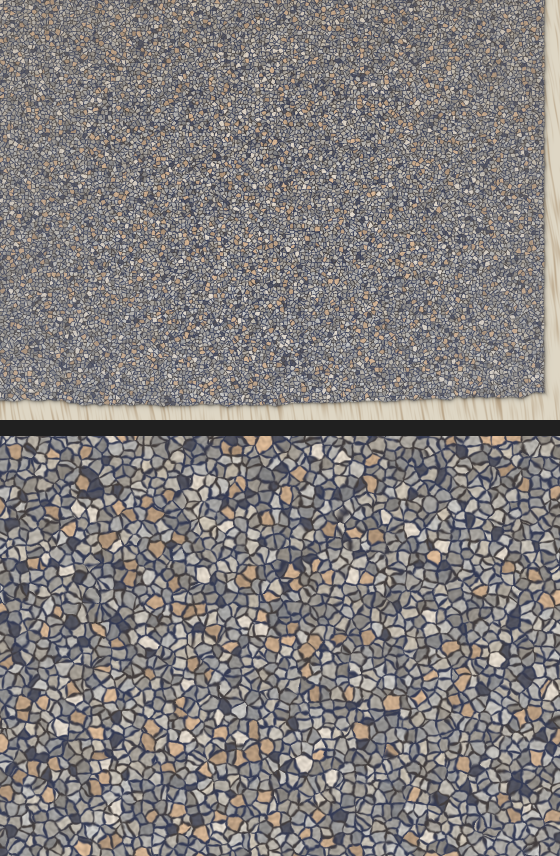
Top, the full canvas; bottom, a detail of the centre.
A WebGL 2 fragment shader for this texture:

```glsl
#version 300 es
precision highp float;

uniform vec2 u_resolution;
out vec4 fragColor;

// Lengths are in canvas heights, grain measures in cells.
const float GRAIN_DENSITY = 120.0;
const float JITTER = 0.96;
const float SIZE_SPREAD = 0.30;
const float GAP_START = 0.01;
const float GAP_END = 0.21;
const float GAP_ROUGHNESS = 0.09;
const float TAN_SHARE = 0.075;
const float WHITE_SHARE = 0.02;
const float DARK_SHARE = 0.07;
const float CENTRE_HAZE = 0.05;
const float EDGE_HAZE = 0.24;
const float RIGHT_MARGIN = 0.038;
const float BOTTOM_MARGIN = 0.036;
const float BOTTOM_RISE = 0.026;
const float TEAR_HEIGHT = 0.022;
const float SHADOW_WIDTH = 0.004;

const vec3 GAP_NAVY = vec3(0.18, 0.21, 0.32);
const vec3 GAP_BROWN = vec3(0.24, 0.22, 0.22);
const vec3 STONE_LOW = vec3(0.50, 0.50, 0.50);
const vec3 STONE_HIGH = vec3(0.80, 0.79, 0.76);
const vec3 STONE_TAN = vec3(0.80, 0.68, 0.555);
const vec3 STONE_WHITE = vec3(0.88, 0.85, 0.80);
const vec3 STONE_DARK = vec3(0.30, 0.31, 0.36);
const vec3 HAZE = vec3(0.525, 0.52, 0.515);
const vec3 WOOD_PALE = vec3(0.87, 0.84, 0.77);
const vec3 WOOD_STREAK = vec3(0.72, 0.64, 0.53);

vec3 hash3(vec2 cell, uint seed) {
    uvec3 v = uvec3(uvec2(ivec2(cell)), seed) * 1664525u + 1013904223u;
    v.x += v.y * v.z; v.y += v.z * v.x; v.z += v.x * v.y;
    v ^= v >> 16u;
    v.x += v.y * v.z; v.y += v.z * v.x; v.z += v.x * v.y;
    return vec3(v >> 8u) / 16777216.0;
}

float cornerSlope(vec2 cell, vec2 offset) {
    float angle = 6.28318 * hash3(cell, 7u).x;
    return dot(vec2(cos(angle), sin(angle)), offset);
}

float gradientNoise(vec2 p) {
    vec2 i = floor(p), f = fract(p);
    vec2 w = f * f * f * (f * (f * 6.0 - 15.0) + 10.0);
    vec2 e = vec2(1.0, 0.0);
    float low = mix(cornerSlope(i, f), cornerSlope(i + e.xy, f - e.xy), w.x);
    float high = mix(cornerSlope(i + e.yx, f - e.yx), cornerSlope(i + e.xx, f - e.xx), w.x);
    return 1.4 * mix(low, high, w.y);
}

vec3 stoneColor(vec3 h) {
    if (h.x < TAN_SHARE) return STONE_TAN * mix(0.82, 1.06, h.y);
    if (h.x < TAN_SHARE + WHITE_SHARE) return STONE_WHITE;
    if (h.x > 1.0 - DARK_SHARE) return STONE_DARK;
    vec3 tint = mix(vec3(0.98, 1.0, 1.03), vec3(1.03, 1.0, 0.95), h.z);
    return mix(STONE_LOW, STONE_HIGH, h.y) * tint;
}

// Tan and white stones claim more room, dark ones less.
float sizeBonus(float kind) {
    if (kind < TAN_SHARE + WHITE_SHARE) return 0.24;
    return kind > 1.0 - DARK_SHARE ? -0.14 : 0.0;
}

// Angular grains from a power diagram, parted by rough dark gaps.
vec3 gravel(vec2 p) {
    vec2 q = p * GRAIN_DENSITY;
    q += 0.25 * vec2(gradientNoise(q * 0.9), gradientNoise(q * 0.9 + 37.0));
    vec2 base = floor(q), nearPos = vec2(0.0), nextPos = vec2(0.0), nearCell = base;
    float nearest = 1e3, second = 1e3;
    for (int y = -1; y <= 1; y++)
    for (int x = -1; x <= 1; x++) {
        vec2 cell = base + vec2(x, y);
        vec3 place = hash3(cell, 1u);
        vec2 site = cell + 0.5 + JITTER * (place.xy - 0.5);
        vec2 away = site - q;
        float d = dot(away, away) - SIZE_SPREAD * place.z - sizeBonus(hash3(cell, 2u).x);
        if (d < nearest) {
            second = nearest; nextPos = nearPos;
            nearest = d; nearPos = site; nearCell = cell;
        } else if (d < second) {
            second = d; nextPos = site;
        }
    }
    float border = 0.5 * (second - nearest) / max(length(nextPos - nearPos), 0.3);
    float rough = gradientNoise(q * 1.9 + 11.0);
    float stone = smoothstep(GAP_START, GAP_END, border + GAP_ROUGHNESS * rough);
    float facet = 1.0 + 0.12 * gradientNoise(q * 2.6);
    vec3 gap = mix(GAP_NAVY, GAP_BROWN, smoothstep(-0.3, 0.5, gradientNoise(q * 0.55)));
    return mix(gap, stoneColor(hash3(nearCell, 2u)) * facet, stone);
}

vec3 wood(vec2 p) {
    float x = p.x + 0.15 * p.y + 0.006 * gradientNoise(p * 9.0);
    float broad = gradientNoise(vec2(x * 65.0, p.y * 4.0));
    float fine = gradientNoise(vec2(x * 170.0, p.y * 11.0));
    float streak = smoothstep(-0.15, 0.9, 0.5 * broad + 0.7 * fine);
    return mix(WOOD_PALE, WOOD_STREAK, streak);
}

// Positive inside the gravel sheet, with a torn lower edge.
float sheetDistance(vec2 p, float aspect) {
    float s = p.x * 5.5, i = floor(s);
    float torn = mix(hash3(vec2(i, 0.0), 3u).x, hash3(vec2(i + 1.0, 0.0), 3u).x,
                     smoothstep(0.82, 1.0, fract(s)));
    float bottom = BOTTOM_MARGIN + BOTTOM_RISE * smoothstep(0.2, 0.95, p.x / aspect)
        + TEAR_HEIGHT * (torn - 0.5) + 0.005 * gradientNoise(vec2(p.x * 45.0, 2.5));
    float right = aspect - RIGHT_MARGIN + 0.002 * gradientNoise(vec2(p.y * 50.0, 8.5));
    return min(right - p.x, p.y - bottom);
}

vec3 scene(vec2 p, float aspect) {
    float pixel = 1.0 / u_resolution.y;
    float inside = sheetDistance(p, aspect);
    vec2 fromCentre = p - vec2(0.5 * aspect, 0.5);
    float haze = mix(CENTRE_HAZE, EDGE_HAZE, smoothstep(0.15, 0.75, length(fromCentre)));
    vec3 sheet = mix(gravel(p), HAZE, haze);
    // Uneven light: warm and dim at the top, paler below
    sheet *= mix(vec3(1.03, 1.03, 1.04), vec3(1.0, 0.98, 0.96), p.y);
    float shadow = 0.5 * exp(min(inside, 0.0) / SHADOW_WIDTH);
    return mix(wood(p) * (1.0 - shadow), sheet, smoothstep(-pixel, pixel, inside));
}

void main() {
    float aspect = u_resolution.x / u_resolution.y;
    vec3 color = vec3(0.0);
    // Four samples per pixel
    for (int k = 0; k < 4; k++) {
        vec2 shift = vec2(k % 2, k / 2) * 0.5 - 0.25;
        color += 0.25 * scene((gl_FragCoord.xy + shift) / u_resolution.y, aspect);
    }
    fragColor = vec4(color, 1.0);
}
```
